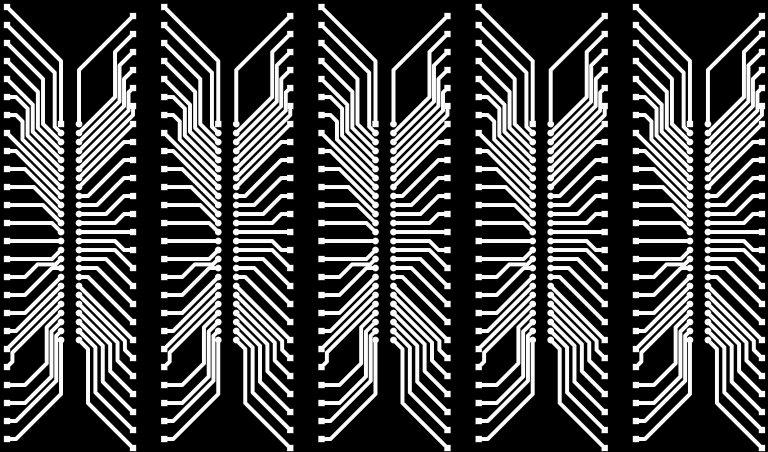
Reproduce this pattern procedurally as a WebGL 1 fragment shader.

```glsl
precision highp float;

uniform vec2 u_resolution;

float segmentDistance(vec2 p, vec2 a, vec2 b) {
  vec2 ab = b - a;
  float t = clamp(dot(p - a, ab) / max(dot(ab, ab), 1e-4), 0.0, 1.0);
  return length(p - a - ab * t);
}

float squareDistance(vec2 p, float halfSize) {
  vec2 q = abs(p) - halfSize;
  return length(max(q, 0.0)) + min(max(q.x, q.y), 0.0);
}

// Length of the horizontal lead that leaves the pad
float leadLength(float row, float offset, bool left) {
  if (!left) return (row > 6.5 && row < 13.5) ? 1.0 : 0.0;
  if (row > 22.5) return 1.0;
  if (row > 20.5) return 2.0;
  if (abs(offset) > 6.5) return (row > 4.5 && row < 6.5) ? 1.0 : 0.0;
  float lead = 6.0 - abs(offset);
  return row > 14.5 ? min(lead, 2.0) : lead;
}

// Distance from the pad column to the vertical run of a long trace
float verticalRun(float row, bool left) {
  if (row < 0.5) return 6.0;
  if (left) {
    if (row < 1.5) return 5.3;
    if (row < 10.0) return 4.0 - 0.57 * (row - 2.0);
    return row < 20.5 ? 0.6 : 6.0 - 0.53 * (24.0 - row);
  }
  return row < 10.0 ? 2.0 - 0.5 * (row - 1.0) : 0.9 + 0.82 * (row - 19.0);
}

// One trace from its square pad at x = 0 to its round pin at x = 6
float traceDistance(vec2 p, float row, bool left) {
  vec2 pad = vec2(0.0, 2.0 * row - (left ? 13.0 : 12.0));
  vec2 pin = vec2(6.0, row);
  float offset = pad.y - pin.y;
  float slope = -sign(offset);
  float lead = leadLength(row, offset, left);
  vec2 bendA = pad + vec2(lead, 0.0);
  vec2 bendB = vec2(lead + abs(offset), row);
  vec2 bendC = bendB;

  if (abs(offset) > 6.5) {
    float run = verticalRun(row, left);
    bendB = vec2(run, pad.y + slope * (run - lead));
    bendC = vec2(run, row - slope * (6.0 - run));
  } else if (left && abs(row - 15.0) < 0.5) {
    // Stepped trace with a level middle part
    bendB = bendA + vec2(1.4, -1.4);
    bendC = pin + vec2(-0.6, 0.6);
  }

  float d = segmentDistance(p, pad, bendA);
  d = min(d, segmentDistance(p, bendA, bendB));
  d = min(d, segmentDistance(p, bendB, bendC));
  d = min(d, segmentDistance(p, bendC, pin)) - 0.22;
  d = min(d, squareDistance(p - pad, 0.35));

  bool squarePin = left && row < 0.5;
  float pinDistance = squarePin ? squareDistance(p - pin, 0.35)
                                : length(p - pin) - 0.37;
  return min(d, pinDistance);
}

void main() {
  // One unit is the pin pitch; rows count downward from the top pin
  float unitsPerPixel = 85.333 / u_resolution.x;
  vec2 p = vec2(gl_FragCoord.x, u_resolution.y - gl_FragCoord.y) * unitsPerPixel;
  p = vec2(mod(p.x, 17.47) - 0.78, p.y - 13.78);

  // Measure each half inward from its own pad column
  bool left = p.x < 7.0;
  if (!left) p.x = 14.0 - p.x;

  float d = 100.0;
  for (int i = 0; i < 25; i++) {
    d = min(d, traceDistance(p, float(i), left));
  }

  float coverage = clamp(0.5 - d / unitsPerPixel, 0.0, 1.0);
  gl_FragColor = vec4(vec3(0.99 * coverage), 1.0);
}
```
